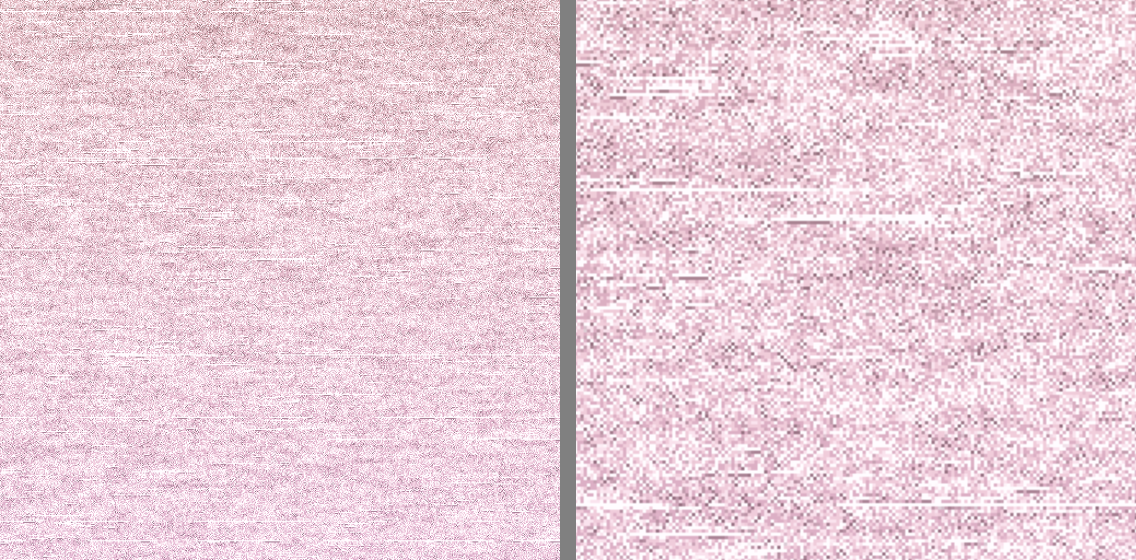
Left, the full canvas; right, a detail of the centre.
Reproduce this texture procedurally as a WebGL 2 fragment shader.

```glsl
#version 300 es
precision highp float;
// Pink woven static: fine, worm-like grain broken by thin horizontal streaks.
// Sharpened cell noise over soft mottling picks a tone from a colour ramp;
// stretched row noise lays white threads with short dark dashes beside them.

uniform vec2 u_resolution;
out vec4 fragColor;

const float CELLS = 512.0;   // grain cells along the canvas height

const vec3 DEEP  = vec3(0.58, 0.43, 0.49);
const vec3 MAUVE = vec3(0.78, 0.63, 0.69);
const vec3 ROSE  = vec3(0.86, 0.685, 0.76);
const vec3 PINK  = vec3(0.94, 0.80, 0.85);
const vec3 PALE  = vec3(0.98, 0.89, 0.93);
const vec3 WHITE = vec3(1.00, 0.99, 1.00);

// Integer hash of a cell, from 0 to 1
float hash(vec2 cell, uint seed) {
    uvec2 q = uvec2(ivec2(cell) + 4096);
    uint h = q.x * 1664525u + q.y * 22695477u + seed * 7919u;
    h = (h ^ (h >> 15)) * 73244475u;
    h = (h ^ (h >> 16)) * 73244475u;
    h ^= h >> 16;
    return float(h & 65535u) / 65535.0;
}

// Smooth noise along x, independent for every row
float rowNoise(float x, float row, uint seed) {
    float i = floor(x);
    float a = hash(vec2(i, row), seed);
    float b = hash(vec2(i + 1.0, row), seed);
    return mix(a, b, smoothstep(0.0, 1.0, x - i));
}

// Smooth noise in both directions
float patchNoise(vec2 p, uint seed) {
    float row = floor(p.y);
    return mix(rowNoise(p.x, row, seed), rowNoise(p.x, row + 1.0, seed),
               smoothstep(0.0, 1.0, p.y - row));
}

// Cell noise less part of its neighbours, so that equal tones link diagonally
float grain(vec2 cell) {
    float around = hash(cell + vec2(1, 0), 1u) + hash(cell - vec2(1, 0), 1u)
                 + hash(cell + vec2(0, 1), 1u) + hash(cell - vec2(0, 1), 1u);
    return hash(cell, 1u) - 0.18 * (around - 2.0);
}

// Small blotches and wider flat bands, centred on zero
float mottling(vec2 cell) {
    float blotch = patchNoise(cell / 2.7, 8u) - 0.5;
    float band = patchNoise(cell / vec2(22.0, 4.5), 9u) - 0.5;
    return 0.45 * blotch + 0.3 * band;
}

// White threads: loosely gathered, with a few rows crossing the canvas
float streak(vec2 cell) {
    vec2 p = cell / CELLS;
    float phase = hash(vec2(0, cell.y), 2u);
    float thread = rowNoise(p.x * 17.0 + phase, cell.y, 3u);
    float cluster = patchNoise(p * vec2(8.0, 45.0), 4u) - 0.5;
    float longRow = 0.5 * smoothstep(0.984, 0.996, hash(vec2(1, cell.y), 5u));
    float fray = 0.2 * (hash(cell, 6u) - 0.5);
    return smoothstep(0.92, 0.96, thread + 0.22 * cluster + longRow + fray);
}

// Short dark dashes in the row under a thread
float darkDash(vec2 cell) {
    float dash = rowNoise(cell.x / CELLS * 65.0, cell.y, 7u);
    return smoothstep(0.76, 0.84, dash) * streak(cell + vec2(0, 1));
}

// Soft-edged step of the ramp
float rise(float level, float tone) {
    return smoothstep(level - 0.012, level + 0.012, tone);
}

// Colour ramp, with steps placed by area share
vec3 ramp(float tone) {
    vec3 c = mix(DEEP, MAUVE, smoothstep(-0.22, 0.04, tone));
    c = mix(c, ROSE, rise(0.055, tone));
    c = mix(c, PINK, rise(0.335, tone));
    c = mix(c, PALE, rise(0.57, tone));
    return mix(c, WHITE, rise(0.743, tone));
}

vec3 cellColor(vec2 cell) {
    float height = cell.y / CELLS;
    float tone = grain(cell) + mottling(cell) + 0.05 * (0.5 - height);
    tone -= 0.06 * smoothstep(0.8, 1.0, height);
    vec3 color = mix(ramp(tone), mix(DEEP, MAUVE, 0.4), darkDash(cell));
    color = mix(color, WHITE, streak(cell));
    // Cooler below, dustier above; pale tones stay clean
    vec3 tint = vec3(0.012, 0.005, 0.045) * (1.0 - 2.0 * height);
    return color + tint * smoothstep(0.96, 0.7, color.g);
}

void main() {
    vec2 p = gl_FragCoord.xy / u_resolution.y * CELLS - 0.5;
    vec2 base = floor(p);
    vec2 blend = smoothstep(0.1, 0.9, p - base);

    // Blend the four nearest cells for soft edges at any size
    vec3 color = vec3(0.0);
    for (int k = 0; k < 4; k++) {
        vec2 corner = vec2(k & 1, k >> 1);
        vec2 weight = mix(1.0 - blend, blend, corner);
        color += weight.x * weight.y * cellColor(base + corner);
    }
    fragColor = vec4(color, 1.0);
}
```
